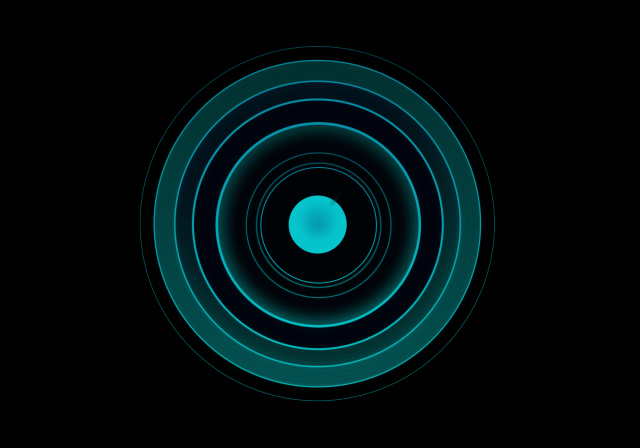
This background is drawn by a Shadertoy shader. Its source:

```glsl
// Glowing teal concentric rings around a bright disc on black.

// Radius, half width, brightness and halo strength of each ring.
const vec4 RINGS[8] = vec4[8](
    vec4(0.3955, 0.0007, 0.52, 0.00),
    vec4(0.3643, 0.0014, 0.85, 0.10),
    vec4(0.3185, 0.0016, 0.90, 0.16),
    vec4(0.2787, 0.0022, 0.92, 0.18),
    vec4(0.2265, 0.0028, 0.95, 0.22),
    vec4(0.1615, 0.0012, 0.55, 0.08),
    vec4(0.1387, 0.0015, 0.48, 0.08),
    vec4(0.1290, 0.0011, 0.85, 0.05));

// Coverage of the inside of a circle, softened over about one pixel.
float inside(float r, float radius) {
    float soft = 0.75 / iResolution.y;
    return 1.0 - smoothstep(radius - soft, radius + soft, r);
}

// Coverage of an annulus between two radii.
float band(float r, float inner, float outer) {
    return inside(r, outer) - inside(r, inner);
}

// Fine circular grain built from layered sines.
float grain(float r, float angle) {
    return sin(r * 610.0 + 2.0 * sin(angle * 3.0)) * 0.5
         + sin(r * 1130.0 + 3.0 * sin(angle * 2.0 + 1.0)) * 0.3;
}

void mainImage(out vec4 fragColor, in vec2 fragCoord) {
    vec2 p = (fragCoord - 0.5 * iResolution.xy) / iResolution.y;

    // The inner rings sit slightly right of and below the outer ones.
    vec2 center = mix(vec2(-0.0030, -0.0028), vec2(-0.0060, 0.0008),
                      smoothstep(0.15, 0.38, length(p)));
    vec2 q = p - center;
    float r = length(q);
    vec2 dir = q / max(r, 1e-4);
    float low = 0.5 - 0.5 * dir.y;
    float texture1 = 1.0 + 0.05 * grain(r, atan(q.y, q.x));

    // Broad fills, brighter towards the bottom.
    vec3 color = vec3(0.003, 0.004, 0.005);
    vec3 outerTeal = mix(vec3(0.008, 0.19, 0.19), vec3(0.012, 0.31, 0.31), low);
    color = mix(color, outerTeal * texture1, band(r, 0.3185, 0.3643));

    float edgeFade = smoothstep(0.275, 0.320, r);
    vec3 middleTeal = mix(vec3(0.006, 0.07, 0.11), vec3(0.010, 0.21, 0.21),
                          smoothstep(0.1, 0.95, low + 0.15 * dir.x));
    color = mix(color, middleTeal * texture1 * (0.8 + 0.3 * edgeFade),
                band(r, 0.2787, 0.3185));

    color = mix(color, vec3(0.004, 0.016, 0.052), band(r, 0.2265, 0.2787));

    // Bowl whose glow fades inwards to navy.
    float depth = smoothstep(0.165, 0.228, r);
    vec3 bowl = mix(vec3(0.003, 0.014, 0.035), vec3(0.010, 0.27, 0.27),
                    depth * depth * (0.75 + 0.35 * low));
    color = mix(color, bowl * texture1, band(r, 0.1615, 0.2265));
    color = mix(color, vec3(0.003, 0.008, 0.020), inside(r, 0.1615));

    // Bright ring lines with soft halos.
    for (int i = 0; i < 8; i++) {
        vec4 ring = RINGS[i];
        float d = abs(r - ring.x);
        float line = inside(d, ring.y) * ring.z;
        float halo = exp(-d / 0.004) * ring.w;
        vec3 tint = mix(vec3(0.03, 0.59, 0.69), vec3(0.02, 0.77, 0.78), low);
        color += vec3(0.01, 0.40, 0.44) * halo * (0.6 + 0.6 * low);
        color = mix(color, tint, line);
    }

    // Central disc, deeper in the middle, with a faint streak at upper right.
    vec2 c = p - vec2(-0.0052, -0.0012);
    float discR = length(c);
    vec3 disc = mix(vec3(0.02, 0.62, 0.69), vec3(0.02, 0.77, 0.80),
                    smoothstep(0.008, 0.058, discR + 0.012 * (0.5 - c.y / 0.065)));
    float along = dot(c, vec2(0.57, 0.82));
    float across = dot(c, vec2(0.82, -0.57));
    float streak = exp(-across * across / 0.00002)
                 * smoothstep(0.045, 0.060, along)
                 * (1.0 - smoothstep(0.066, 0.092, along));
    color += vec3(0.005, 0.06, 0.09) * streak;
    color = mix(color, disc * (1.0 - 0.18 * streak), inside(discR, 0.0648));

    fragColor = vec4(clamp(color, 0.0, 1.0), 1.0);
}
```
